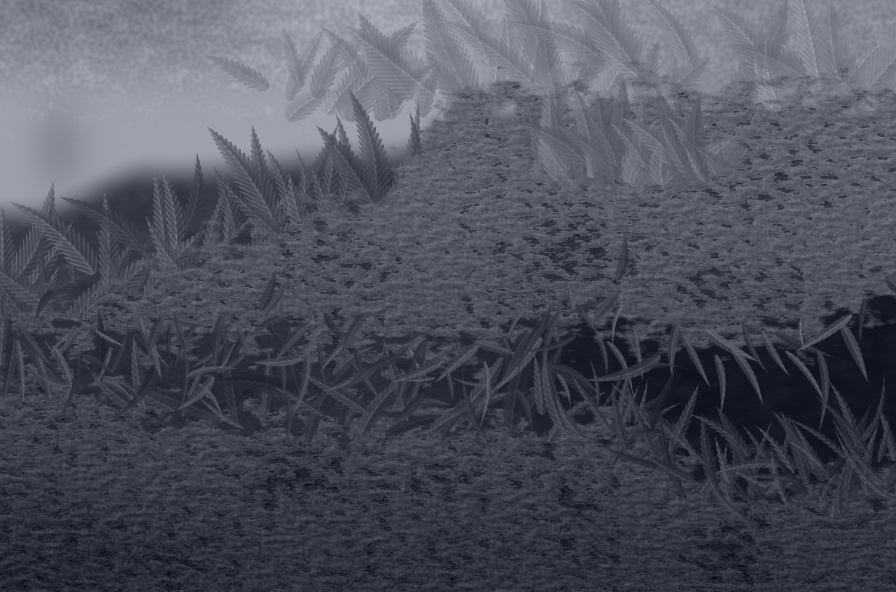
Write a WebGL 1 fragment shader that draws this texture.

```glsl
precision highp float;
// Frost on a cold window: a pale glow at the upper left, speckled ice plates,
// and a dark clear gap fringed with feathered crystals. Brightness is layered
// as one grey value from gradient noise and looped leaf shapes, then tinted.
uniform vec2 u_resolution;

const float ASPECT = 1.515;
const float UP = 1.5708;

float hash(vec2 p) {
  return fract(sin(dot(p, vec2(127.1, 311.7))) * 43758.5);
}

vec2 gradient(vec2 cell) {
  float a = 6.2832 * hash(cell);
  return vec2(cos(a), sin(a));
}

float noise(vec2 p) {
  vec2 i = floor(p), f = fract(p);
  vec2 s = f * f * f * (f * (f * 6.0 - 15.0) + 10.0);
  vec2 e = vec2(1.0, 0.0);
  float low = mix(dot(gradient(i), f), dot(gradient(i + e), f - e), s.x);
  float high = mix(dot(gradient(i + e.yx), f - e.yx),
                   dot(gradient(i + 1.0), f - 1.0), s.x);
  return mix(low, high, s.y);
}

float fbm(vec2 p) {
  float sum = 0.0, amp = 0.6;
  for (int i = 0; i < 4; i++) {
    sum += amp * noise(p);
    p = p * 2.03 + 17.3;
    amp *= 0.55;
  }
  return sum;
}

float blob(vec2 p, vec2 centre, vec2 size) {
  vec2 d = (p - centre) / size;
  return exp(-dot(d, d));
}

// Heights of the boundaries across the pane
float glowEdge(float x) {
  return 0.64 + 0.07 * smoothstep(0.05, 0.25, x) + 0.03 * smoothstep(0.3, 0.65, x)
       + 0.06 * smoothstep(0.66, 0.8, x);
}
float plateEdge(float x) {
  return 0.47 + 0.18 * smoothstep(0.0, 0.65, x) + 0.19 * smoothstep(0.6, 0.8, x);
}
float gapTop(float x) {
  float dip = (x - 0.69) / 0.12, rise = (x - 1.0) / 0.08;
  return 0.43 - 0.04 * exp(-dip * dip) + 0.03 * exp(-rise * rise)
       + 0.08 * smoothstep(1.35, 1.52, x);
}
float gapBottom(float x) {
  return 0.38 - 0.09 * smoothstep(0.0, 0.4, x) - 0.12 * smoothstep(0.95, 1.3, x)
       + 0.04 * smoothstep(1.36, 1.52, x);
}
float rootHeight(float x, int edge) {
  if (edge == 0) return gapTop(x);
  if (edge == 1) return gapBottom(x);
  if (edge == 2) return min(plateEdge(x), 0.6) - 0.01;
  return 0.84;
}

// Curved feather: x is coverage, y is brightness; comb splits it into barbs
vec2 feather(vec2 q, float angle, float len, float width, float bend, float comb) {
  vec2 d = vec2(cos(angle), sin(angle));
  vec2 r = vec2(dot(q, d), dot(q, vec2(-d.y, d.x))) / len;
  r.y -= bend * r.x * r.x;
  float t = clamp(r.x, 0.0, 1.0), side = abs(r.y);
  float barbs = 0.5 + 0.5 * sin((r.x - side * 1.3) * len * 560.0);
  float w = width * sqrt(t + 0.001) * (1.0 - t) * (1.0 - 0.3 * comb * barbs);
  float aa = 0.0016 / len;
  float cover = smoothstep(-aa, aa, w - side) * step(0.0, r.x) * step(r.x, 1.0);
  float outer = smoothstep(0.1, 0.8, side / (w + 0.001));
  cover *= 1.0 - 0.65 * comb * outer * barbs;
  float rib = exp(-side * len / 0.0022);
  float shade = 0.3 + 0.25 * step(0.0, r.y) - 0.3 * comb * barbs + 0.5 * rib + 0.2 * outer;
  return vec2(cover, shade);
}

// Row of feathers rooted along an edge; tone holds dark, light, opacity, comb
float fringe(float v, vec2 p, int edge, vec2 span, vec2 aim, vec2 size, float scatter, vec4 tone) {
  for (int i = 0; i < 60; i++) {
    vec2 seed = vec2(float(i), aim.x * 7.0 + scatter * 90.0 + size.x * 50.0);
    float a = hash(seed), b = hash(seed + 3.7), c = hash(seed + 8.1), e = hash(seed + 5.3);
    float x = mix(span.x, span.y, (float(i) + a) / 60.0);
    vec2 q = p - vec2(x, rootHeight(x, edge) + (b - 0.5) * scatter);
    float len = size.x * (0.45 + 0.7 * e);
    if (dot(q, q) < 1.6 * len * len) {
      vec2 leaf = feather(q, aim.x + (c - 0.5) * aim.y, len,
                          size.y * (0.6 + 0.7 * a), (b - 0.5) * 0.9, tone.w);
      float bright = mix(tone.x, tone.y, leaf.y * (0.35 + 0.8 * hash(seed + 9.4)));
      v = mix(v, bright, leaf.x * tone.z);
    }
  }
  return v;
}

// Ice plate: vertical falloff, dark flecks, raised rims and fine grain
float plate(vec2 p) {
  float v = mix(0.205, 0.295, smoothstep(0.0, 0.36, p.y));
  v += 0.095 * smoothstep(0.33, 0.8, p.y) - 0.04 * blob(p, vec2(0.0), vec2(0.3, 0.25));
  vec2 q = p * vec2(36.0, 88.0);
  float n = fbm(q), relief = n - fbm(q + vec2(0.2, -0.45));
  float cluster = noise(p * vec2(5.0, 8.0)) * 0.2 - 0.05 * smoothstep(0.5, 0.7, p.y)
    + 0.22 * (blob(p, vec2(0.97, 0.6), vec2(0.05, 0.07)) + blob(p, vec2(1.2, 0.51), vec2(0.04))
    + blob(p, vec2(0.48, 0.18), vec2(0.08, 0.04)) + blob(p, vec2(0.75, 0.19), vec2(0.06, 0.03))
    + blob(p, vec2(0.98, 0.16), vec2(0.05, 0.04)) + blob(p, vec2(1.23, 0.07), vec2(0.06, 0.04)));
  float fleck = smoothstep(0.12, 0.3, n + cluster);
  return v * (1.0 - 0.5 * fleck) + 0.15 * relief + 0.06 * noise(p * 190.0);
}

void main() {
  vec2 p = gl_FragCoord.xy / u_resolution * vec2(ASPECT, 1.0);
  float rough = fbm(p * vec2(18.0, 34.0));

  // Glow through the glass and its soft lower shadow
  float v = 0.63 - 0.14 * smoothstep(0.8, 1.0, p.y) * (1.0 - smoothstep(0.25, 0.6, p.x));
  v -= 0.1 * smoothstep(0.65, 1.4, p.x) + 0.09 * blob(p, vec2(0.1, 0.75), vec2(0.05, 0.08));
  float film = smoothstep(0.78, 0.9, p.y + 0.15 * rough);
  v += film * (0.1 * rough + 0.07 * noise(p * 120.0));
  float glow = glowEdge(p.x);
  v = mix(0.22 + 0.07 * rough, v, smoothstep(glow - 0.04, glow + 0.035, p.y));

  // Pale feathers above, darker bank at the left
  v = fringe(v, p, 3, vec2(0.45, 1.53), vec2(UP, 2.0), vec2(0.19, 0.45), 0.1, vec4(0.36, 0.68, 0.6, 0.7));
  v = fringe(v, p, 2, vec2(-0.03, 0.74), vec2(UP, 2.0), vec2(0.19, 0.32), 0.14, vec4(0.18, 0.5, 0.8, 0.8));

  // Ice plates with a ragged upper border
  float ice = smoothstep(-0.03, 0.03, plateEdge(p.x) - p.y + 0.14 * rough);
  v = mix(v, plate(p), ice);
  float tuft = blob(p, vec2(1.06, 0.77), vec2(0.18, 0.1));
  float tuftV = fringe(v, p + vec2(0.0, 0.14), 3, vec2(0.88, 1.24), vec2(UP, 1.6),
                       vec2(0.14, 0.4), 0.06, vec4(0.28, 0.56, 0.75, 0.5));
  v = mix(v, tuftV, smoothstep(0.1, 0.5, tuft));

  // Clear gap, broken at the left and deepest toward the right
  float top = gapTop(p.x), bottom = gapBottom(p.x);
  float right = smoothstep(0.6, 1.15, p.x);
  float inside = min(top - p.y, p.y - bottom) + mix(0.2, 0.12, right) * rough;
  float deep = mix(0.14, 0.075, right) + 0.05 * rough;
  v = mix(v, deep, mix(0.8, 0.95, right) * smoothstep(-0.015, 0.03, inside));

  // Crystals hanging into the gap and growing up from below
  v = fringe(v, p, 1, vec2(0.0, 1.53), vec2(UP, 2.4), vec2(0.14, 0.24), 0.08, vec4(0.09, 0.36, 0.85, 0.4));
  v = fringe(v, p, 0, vec2(0.0, 1.53), vec2(-UP, 2.2), vec2(0.11, 0.2), 0.07, vec4(0.08, 0.42, 0.9, 0.2));
  v = fringe(v, p, 0, vec2(0.0, 1.1), vec2(-1.0, 4.5), vec2(0.08, 0.24), 0.18, vec4(0.1, 0.38, 0.8, 0.1));
  v = fringe(v, p, 1, vec2(1.0, 1.53), vec2(1.9, 2.2), vec2(0.13, 0.18), 0.12, vec4(0.07, 0.36, 0.85, 0.5));

  gl_FragColor = vec4(clamp(vec3(v - 0.018, v, v + 0.047), 0.0, 1.0), 1.0);
}
```
